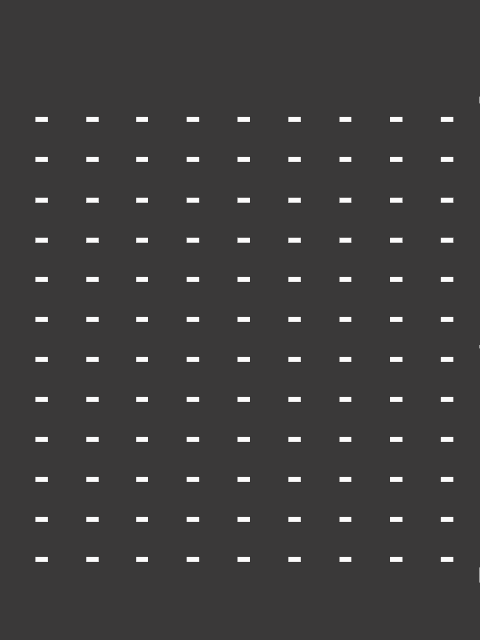
Reproduce this pattern procedurally as a WebGL 1 fragment shader.

```glsl
precision highp float;
// Nine by twelve grid of short white dashes on charcoal, with slight spacing drift.

uniform vec2 u_resolution;

// Layout units: the canvas is always 576 wide and 768 high.
const vec2 CANVAS = vec2(576.0, 768.0);
const vec2 GRID_COUNT = vec2(9.0, 12.0);
const vec2 GRID_START = vec2(50.0, 96.7);
const vec2 GRID_PITCH = vec2(61.0, 48.0);
const vec2 DASH_HALF = vec2(7.5, 3.0);

const vec3 CHARCOAL = vec3(0.226, 0.222, 0.222);
const vec3 HALO = vec3(0.17, 0.16, 0.16);
const vec3 WHITE = vec3(0.99);
const vec3 EDGE_GRAY = vec3(0.70);

float boxDistance(vec2 p, vec2 halfSize) {
  vec2 d = abs(p) - halfSize;
  return length(max(d, 0.0)) + min(max(d.x, d.y), 0.0);
}

float coverage(float dist, float pixel) {
  return clamp(0.5 - dist / pixel, 0.0, 1.0);
}

// Index of the closest dash, limited to the finite grid.
vec2 nearestCell(vec2 p) {
  vec2 cell = floor((p - GRID_START) / GRID_PITCH + 0.5);
  return clamp(cell, vec2(0.0), GRID_COUNT - 1.0);
}

// Small setbacks in some columns and rows.
vec2 spacingDrift(vec2 cell) {
  float column = -1.5 * step(1.5, cell.x);
  float row = -step(7.5, cell.y) * step(cell.y, 9.5);
  return vec2(column, row);
}

float dashDistance(vec2 p) {
  vec2 cell = nearestCell(p);
  vec2 center = GRID_START + cell * GRID_PITCH + spacingDrift(cell);
  // Every fourth column is slightly narrower.
  float narrow = 1.0 - step(0.5, abs(mod(cell.x, 4.0) - 2.0));
  return boxDistance(p - center, DASH_HALF - vec2(0.4 * narrow, 0.0));
}

// Thin sliver touching the right border.
float edgeSliver(vec2 p, float height, float halfLength, float pixel) {
  vec2 center = vec2(CANVAS.x, height);
  return coverage(boxDistance(p - center, vec2(1.0, halfLength)), pixel);
}

void main() {
  vec2 p = gl_FragCoord.xy / u_resolution * CANVAS;
  float pixel = CANVAS.x / u_resolution.x;
  vec3 color = CHARCOAL;

  // Faint dark rim, then the dash itself
  float dash = dashDistance(p);
  color = mix(color, HALO, 0.45 * coverage(dash - 1.0, pixel));
  color = mix(color, WHITE, coverage(dash, pixel));

  // Stray marks on the right border
  float marks = edgeSliver(p, 648.0, 4.0, pixel);
  marks = max(marks, edgeSliver(p, 352.0, 2.0, pixel));
  marks = max(marks, edgeSliver(p, 78.0, 9.0, pixel));
  color = mix(color, EDGE_GRAY, marks);

  gl_FragColor = vec4(color, 1.0);
}
```
